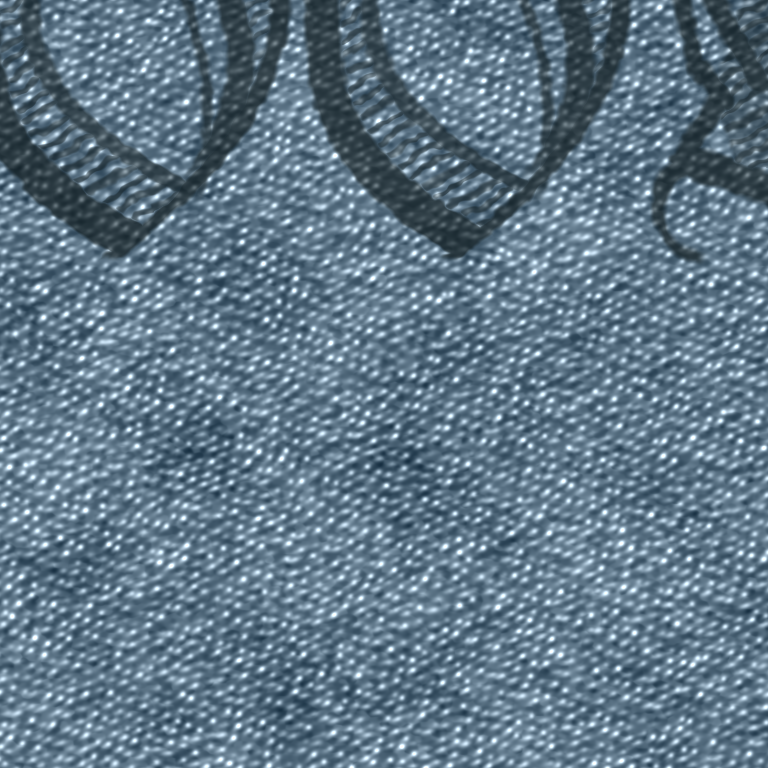
Reproduce this texture procedurally as a Shadertoy shader.

```glsl
// Blue denim twill with dark printed pointed scrolls along the top edge
const float EDGE = 0.0045;

float hash(vec2 c) {
    return fract(sin(dot(c, vec2(127.1, 311.7))) * 43758.5);
}

float band(float x, float lo, float hi) {
    return smoothstep(-EDGE, EDGE, x - lo) * smoothstep(-EDGE, EDGE, hi - x);
}

float stroke(vec2 p, vec2 a, vec2 b, float halfWidth) {
    vec2 d = b - a;
    float t = clamp(dot(p - a, d) / dot(d, d), 0.0, 1.0);
    return smoothstep(EDGE, -EDGE, length(p - a - d * t) - halfWidth);
}

// Bowed edge: 0 at the start height, 1 at the top
float bow(float h, float start, float span, float power) {
    return 1.0 - pow(1.0 - clamp((h - start) / span, 0.0, 1.0), power);
}

float stitches(vec2 p) {
    float wobble = 0.9 * sin(p.x * 90.0 + 2.0 * sin(p.y * 70.0));
    return smoothstep(-0.3, 0.8, sin((p.y - 0.6 * p.x) * 270.0 + wobble));
}

// Soft cellular speckle, roughly -0.5 to 0.5
float speckle(vec2 p) {
    vec2 cell = floor(p);
    float sum = 0.0, weight = 0.0;
    for (int j = -1; j <= 1; j++)
    for (int i = -1; i <= 1; i++) {
        vec2 c = cell + vec2(i, j);
        vec2 d = p - c - vec2(hash(c + 3.1), hash(c + 8.7));
        float w = exp(-4.0 * dot(d, d));
        sum += w * hash(c + 21.9);
        weight += w;
    }
    return sum / weight - 0.5;
}

// Short slanted threads and pale knots in rows that fall to the right
float weave(vec2 p) {
    p += 0.002 * sin(p.yx * vec2(31.0, 23.0) + 2.0 * sin(p * 17.0));
    mat2 lattice = mat2(0.0148, -0.0055, 0.0035, 0.0162);
    vec2 cell = floor(inverse(lattice) * p);
    float tone = 0.36;
    for (int j = -1; j <= 1; j++)
    for (int i = -1; i <= 1; i++) {
        vec2 c = cell + vec2(i, j);
        float r = hash(c), s = hash(c + 57.3), q = hash(c + 91.7);
        vec2 d = p - lattice * (c + 0.5 + 0.42 * (vec2(r, s) - 0.5));
        float angle = 0.45 + 0.5 * (q - 0.5);
        vec2 dir = vec2(cos(angle), sin(angle));
        vec2 along = vec2(dot(d, dir), dot(d, vec2(-dir.y, dir.x)));
        along /= vec2(0.0085, 0.0036);
        tone += (0.13 + 0.28 * s) * exp(-dot(along, along));
        d -= vec2(0.002, 0.001);
        tone += (0.08 + 0.42 * q * q) * exp(-dot(d, d) / 0.000013);
        // Shaded gap beneath each thread
        d += vec2(-0.002, 0.0085);
        tone -= 0.1 * r * exp(-dot(d, d) / 0.00002);
    }
    return tone + 0.2 * speckle(p * vec2(115.0, 165.0));
}

// Broad worn and faded areas
float mottle(vec2 p) {
    float m = 0.012 * sin(p.x * 47.0 + 2.0 * sin(p.y * 39.0))
            + 0.1 * speckle(p * 14.0) + 0.02;
    vec3 patches[12] = vec3[12](
        vec3(0.54, 0.38, -0.08), vec3(0.39, 0.11, -0.07), vec3(0.58, 0.12, -0.06),
        vec3(0.11, 0.26, -0.06), vec3(0.33, 0.61, -0.05), vec3(0.04, 0.60, -0.05),
        vec3(0.27, 0.41, -0.05), vec3(0.38, 0.35, 0.07), vec3(0.05, 0.38, 0.06),
        vec3(0.77, 0.22, 0.05), vec3(0.76, 0.70, 0.06), vec3(0.39, 0.84, 0.05));
    for (int i = 0; i < 12; i++) {
        vec2 d = p - patches[i].xy;
        m += patches[i].z * exp(-dot(d, d) / 0.004);
    }
    return m;
}

// Pair of nested crescents meeting in a point
float crescents(vec2 p) {
    float x = mod(p.x + 0.056, 0.4427) - 0.212;
    float h = p.y - 0.664;
    float t = clamp(h / 0.336, 0.0, 1.0);
    float left = -0.202 * bow(h, 0.0, 0.336, 3.0);
    float right = 0.2214 * bow(h, 0.0, 0.336, 2.0);
    float inner = 0.039 - 0.195 * bow(h, 0.036, 0.3, 3.0);
    float rib = 0.091 - 0.208 * bow(h, 0.0885, 0.247, 2.4);

    // Left sweep: heavy band, stitched gap and inner rib
    float ink = band(x, left, min(inner, right));
    ink = max(ink, 0.75 * band(x, inner, min(rib, right)) * stitches(p));
    float ribWidth = mix(0.022, 0.012, t);
    ink = max(ink, 0.85 * band(x, rib - ribWidth, min(rib + ribWidth, right))
        * smoothstep(0.075, 0.095, h));

    // Right sweep: outer band, stitched gap, strip and thin line
    float strip = right - mix(0.012, 0.08, t * t);
    ink = max(ink, band(x, right - 0.025, right));
    ink = max(ink, 0.95 * band(x, strip - 0.018, strip + 0.018)
        * smoothstep(0.09, 0.14, h));
    ink = max(ink, 0.6 * band(x, strip, right) * stitches(p));
    float bend = (h - 0.182) / 0.154;
    float thin = 0.1146 - 0.03 * bend * bend;
    ink = max(ink, 0.85 * band(x, thin - 0.007, thin + 0.007)
        * smoothstep(0.07, 0.1, h));
    return ink * smoothstep(-EDGE, EDGE, h) * step(p.x, 0.83);
}

// Hooked curl with its stem at the right edge
float curl(vec2 p) {
    vec2 d = p - vec2(0.919, 0.727);
    float width = mix(0.007, 0.014, smoothstep(-0.02, 0.06, d.y));
    float ink = smoothstep(EDGE, -EDGE, abs(length(d) - 0.0625) - width)
        * smoothstep(0.005, -0.015, d.x);
    ink = max(ink, stroke(p, vec2(0.898, 0.668), vec2(0.902, 0.667), 0.008));
    ink = max(ink, stroke(p, vec2(0.9, 0.79), vec2(1.01, 0.75), 0.021));
    ink = max(ink, stroke(p, vec2(0.885, 1.01), vec2(0.907, 0.915), 0.011));
    ink = max(ink, stroke(p, vec2(0.907, 0.915), vec2(0.945, 0.87), 0.013));
    ink = max(ink, stroke(p, vec2(0.935, 0.868), vec2(0.885, 0.79), 0.013));
    ink = max(ink, stroke(p, vec2(0.925, 1.01), vec2(0.99, 0.89), 0.014));
    float fill = band(p.x, 0.925 + 0.35 * abs(p.y - 0.88), 1.1) * step(0.78, p.y);
    return max(ink, fill * (0.35 + 0.5 * stitches(p)));
}

void mainImage(out vec4 fragColor, in vec2 fragCoord) {
    vec2 p = fragCoord / iResolution.xy;
    float tone = weave(p) + mottle(p);
    vec2 frayed = p + 0.006 * vec2(speckle(p * 90.0), speckle(p * 90.0 + 40.0));
    float ink = max(crescents(frayed), curl(frayed));
    tone = mix(tone, 0.06 + 0.38 * tone, ink);
    vec3 tint = mix(vec3(-0.095, 0.0, 0.072), vec3(-0.06, 0.0, 0.03), ink);
    fragColor = vec4(clamp(tone + tint, 0.0, 1.0), 1.0);
}
```
